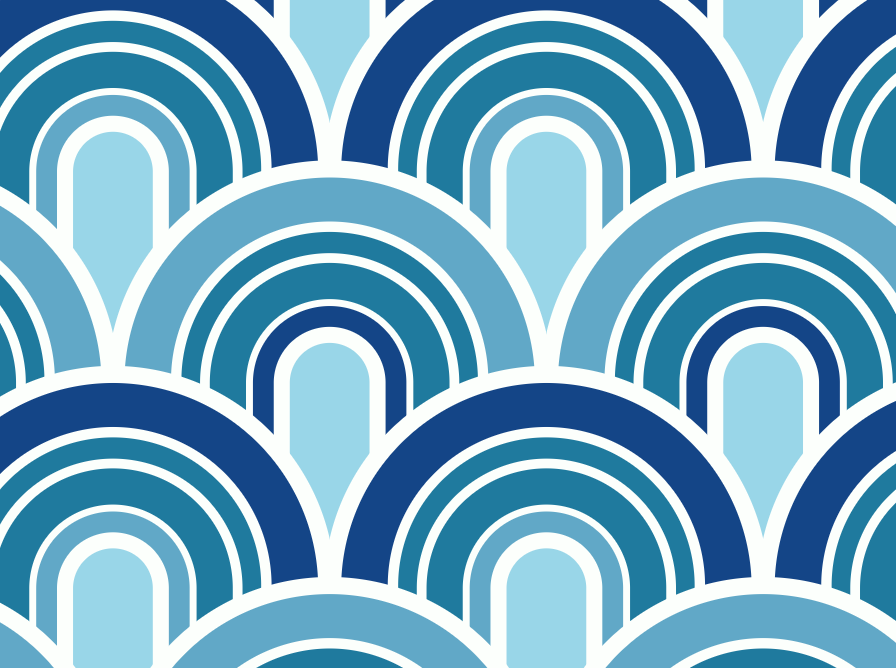
Reproduce this pattern procedurally as a Shadertoy shader.

```glsl
// Overlapping rows of nested rainbow arches, like stacked fish scales.
// Rows are painted from top to bottom, each shifted by half a column; every
// arch is a set of rounded-top bands painted from the widest to the narrowest.

const vec3 WHITE = vec3(0.99, 1.00, 0.99);
const vec3 TEAL  = vec3(0.12, 0.48, 0.62);
const vec3 SKY   = vec3(0.38, 0.66, 0.78);
const vec3 NAVY  = vec3(0.08, 0.27, 0.53);
const vec3 PALE  = vec3(0.60, 0.84, 0.91);

// Distance from an arch's spine: circular above the centre, straight below.
float archDistance(vec2 q, float lift) {
    return length(vec2(q.x, max(-q.y - lift, 0.0)));
}

// Paints everything within the radius, with an edge one pixel wide.
void paint(inout vec3 color, vec3 ink, float dist, float radius, float pixel) {
    color = mix(color, ink, clamp(0.5 + (radius - dist) / pixel, 0.0, 1.0));
}

void paintArch(inout vec3 color, vec2 q, vec3 outerInk, vec3 innerInk, float pixel) {
    float d = archDistance(q, 0.0);
    float raised = archDistance(q, 0.006);

    // Broad outer band and its white rim
    paint(color, WHITE, d, 0.513, pixel);
    paint(color, outerInk, d, 0.4735, pixel);

    // Two teal bands, the narrow one slightly raised
    paint(color, WHITE, raised, 0.366, pixel);
    paint(color, TEAL, raised, 0.342, pixel);
    paint(color, WHITE, d, 0.299, pixel);
    paint(color, TEAL, d, 0.2765, pixel);

    // Inner band and pale core
    paint(color, WHITE, d, 0.193, pixel);
    paint(color, innerInk, d, 0.177, pixel);
    paint(color, WHITE, d, 0.129, pixel);
    paint(color, PALE, d, 0.092, pixel);
}

void mainImage(out vec4 fragColor, in vec2 fragCoord) {
    // One unit is one column; y runs down from the top edge
    float pixel = 2.067 / iResolution.x;
    vec2 p = vec2(fragCoord.x, iResolution.y - fragCoord.y) * pixel;

    vec3 color = WHITE;
    for (int row = -1; row <= 3; row++) {
        bool shifted = (row & 1) == 1;
        float pair = floor(float(row) * 0.5);
        vec2 center = vec2(0.2605, 0.396 + 0.961 * pair);
        if (shifted) center += vec2(0.5, 0.487);

        vec2 q = p - center;
        q.x = fract(q.x + 0.5) - 0.5;

        // Alternate rows swap the outer and inner inks
        paintArch(color, q, shifted ? SKY : NAVY, shifted ? NAVY : SKY, pixel);
    }
    fragColor = vec4(color, 1.0);
}
```
